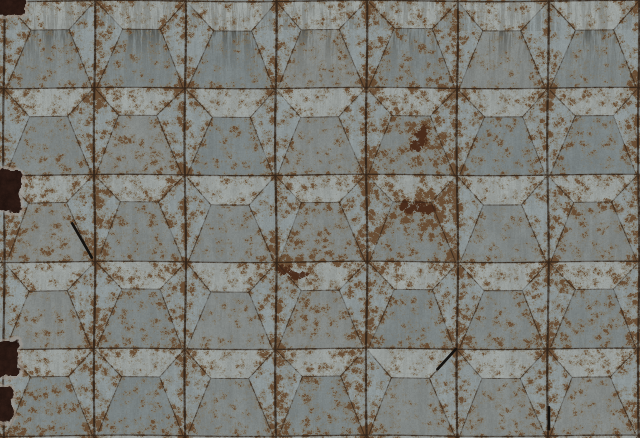
Write a Shadertoy shader that draws this texture.

```glsl
// Weathered wall of painted metal panels: 7 x 5 faceted pyramids with rusty seams.

vec2 hash2(vec2 p) {
    vec3 a = fract(p.xyx * vec3(0.1031, 0.1030, 0.0973));
    a += dot(a, a.yzx + 33.33);
    return fract((a.xx + a.yz) * a.zy);
}

// Cellular noise, bright at the feature points
float cellular(vec2 p) {
    vec2 id = floor(p), f = fract(p);
    float d = 1.0;
    for (int y = -1; y <= 1; y++)
        for (int x = -1; x <= 1; x++) {
            vec2 o = vec2(x, y);
            d = min(d, length(o + hash2(id + o + 40.0) - f));
        }
    return 1.0 - d;
}

// Layered cellular noise, mean near 0.55
float blotches(vec2 p) {
    float sum = 0.0, weight = 1.0, total = 0.0;
    for (int i = 0; i < 4; i++) {
        sum += weight * cellular(p);
        total += weight;
        weight *= 0.75;
        p = mat2(0.8, 0.6, -0.6, 0.8) * p * 2.1 + 7.3;
    }
    return sum / total;
}

float segment(vec2 p, vec2 a, vec2 b) {
    vec2 ab = b - a;
    return length(p - a - ab * clamp(dot(p - a, ab) / dot(ab, ab), 0.0, 1.0));
}

float box(vec2 p, vec2 halfSize) {
    vec2 d = abs(p) - halfSize;
    return length(max(d, 0.0)) + min(max(d.x, d.y), 0.0);
}

float stroke(float d, float halfWidth, float px) {
    return 1.0 - smoothstep(halfWidth - px * 0.6, halfWidth + px * 0.6, d);
}

void mainImage(out vec4 fragColor, in vec2 fragCoord) {
    vec2 uv = fragCoord / iResolution.xy;
    vec2 wall = uv * vec2(1.463, 1.0);
    float wallPx = 1.0 / iResolution.y;

    // Panel grid, slightly bent
    vec2 grid = (uv - vec2(0.006, 0.005)) / vec2(0.1417, 0.1985);
    grid += 0.008 * sin(grid.yx * 2.3 + vec2(0.0, 1.7));
    float px = wallPx / 0.1985;
    vec2 id = floor(grid), p = fract(grid);
    vec2 vary = hash2(id + 11.0);

    // Each ridge sits a little off centre; the corners stay fixed
    float skew = (vary.x - 0.5) * 0.05;
    vec2 q = vec2(abs(p.x - 0.5 + skew * 4.0 * p.x * (1.0 - p.x)), p.y);
    vec2 ridge = vec2(0.21, 0.66 + 0.025 * vary.y);

    // Facets: bright top, dark front, two side triangles
    float reach = q.y > ridge.y ? mix(ridge.x, 0.5, (q.y - ridge.y) / (1.0 - ridge.y))
                                : mix(0.475, ridge.x, q.y / ridge.y);
    float middle = smoothstep(-px, px, reach - q.x);
    float upper = smoothstep(-px, px, q.y - ridge.y);
    vec3 front = mix(vec3(0.48, 0.515, 0.52), vec3(0.52, 0.535, 0.525), vary.x);
    vec3 color = mix(vec3(0.555, 0.59, 0.595), mix(front, vec3(0.61, 0.63, 0.62), upper), middle);

    // Seams and folds
    float seamX = 0.5 - abs(p.x - 0.5);
    float seamY = 0.5 - abs(p.y - 0.5);
    float hip = min(segment(q, ridge, vec2(0.5, 1.0)), segment(q, ridge, vec2(0.475, 0.0)));
    float crest = segment(q, vec2(0.0, ridge.y), ridge);

    // Faded paint and fine grain
    float mottle = blotches(grid * 2.3 + 3.0);
    float speckle = blotches(grid * 6.5 + 21.0);
    color *= 0.93 + 0.13 * mottle + 0.05 * (hash2(floor(uv * vec2(512.0, 350.0))).x - 0.5);

    // Grime running down, strongest on the top row
    float streaks = blotches(vec2(grid.x * 8.0, grid.y * 0.9) + 5.0);
    float below = upper < 0.5 ? exp((q.y - ridge.y) * 5.0) * middle : 0.25;
    float grime = smoothstep(0.48, 0.72, streaks) * (0.12 + below * smoothstep(0.74, 0.95, uv.y));
    color = mix(color, vec3(0.23, 0.22, 0.19), 0.6 * grime);

    // Bare rust scars and open gaps, as pairs of end points
    vec4 scars[3] = vec4[3](vec4(0.645, 0.380, 0.690, 0.372), vec4(0.966, 0.70, 0.952, 0.66),
                            vec4(0.925, 0.53, 0.985, 0.522));
    vec4 gaps[3] = vec4[3](vec4(1.0, 0.157, 1.042, 0.203), vec4(0.165, 0.49, 0.21, 0.412),
                           vec4(1.255, 0.07, 1.255, 0.02));
    float scar = 1.0, gap = 1.0;
    for (int i = 0; i < 3; i++) {
        scar = min(scar, segment(wall, scars[i].xy, scars[i].zw));
        gap = min(gap, segment(wall, gaps[i].xy, gaps[i].zw));
    }

    // Rust gathers along seams, folds and scars
    float near = 0.17 * exp(-seamX * 14.0) + 0.10 * exp(-hip * 22.0) + 0.07 * exp(-seamY * 20.0);
    float rust = speckle + near + 0.3 * (mottle - 0.55) + 0.07 * (vary.y - 0.5) + 0.2 * exp(-scar * 22.0);
    color = mix(color, vec3(0.49, 0.45, 0.37), 0.6 * smoothstep(0.54, 0.76, rust));
    color = mix(color, vec3(0.38, 0.25, 0.14), 0.8 * smoothstep(0.69, 0.86, rust));
    float bare = smoothstep(0.012, 0.004, scar + 0.05 * (0.55 - speckle));
    color = mix(color, vec3(0.27, 0.15, 0.09), 0.85 * bare);

    // Dark joints, broken up by wear
    float wear = smoothstep(0.35, 0.7, speckle);
    vec3 joint = vec3(0.19, 0.14, 0.10);
    color = mix(color, joint, stroke(seamX, 0.012, px) * (0.6 + 0.35 * wear));
    color = mix(color, joint, stroke(seamY, 0.008, px) * (0.5 + 0.4 * wear));
    color = mix(color, joint, stroke(hip, 0.006, px) * (0.2 + 0.55 * wear));
    color = mix(color, joint, stroke(crest, 0.006, px) * (0.3 + 0.4 * wear));
    color = mix(color, vec3(0.08, 0.07, 0.06), stroke(gap, 0.003, wallPx));

    // Corroded hinges on the left edge: height, half width, half height
    vec3 hinges[4] = vec3[4](vec3(0.99, 0.045, 0.012), vec3(0.565, 0.038, 0.038),
                             vec3(0.183, 0.034, 0.032), vec3(0.075, 0.018, 0.028));
    float hinge = 1.0;
    for (int i = 0; i < 4; i++)
        hinge = min(hinge, box(wall - vec2(0.0, hinges[i].x), hinges[i].yz));
    hinge += 0.03 * (0.5 - mottle);
    color = mix(color, vec3(0.62, 0.59, 0.56), 0.6 * stroke(hinge, 0.015, wallPx * 2.0));
    color = mix(color, vec3(0.15, 0.09, 0.07) * (0.6 + 0.8 * speckle), stroke(hinge, 0.007, wallPx));

    fragColor = vec4(color, 1.0);
}
```
